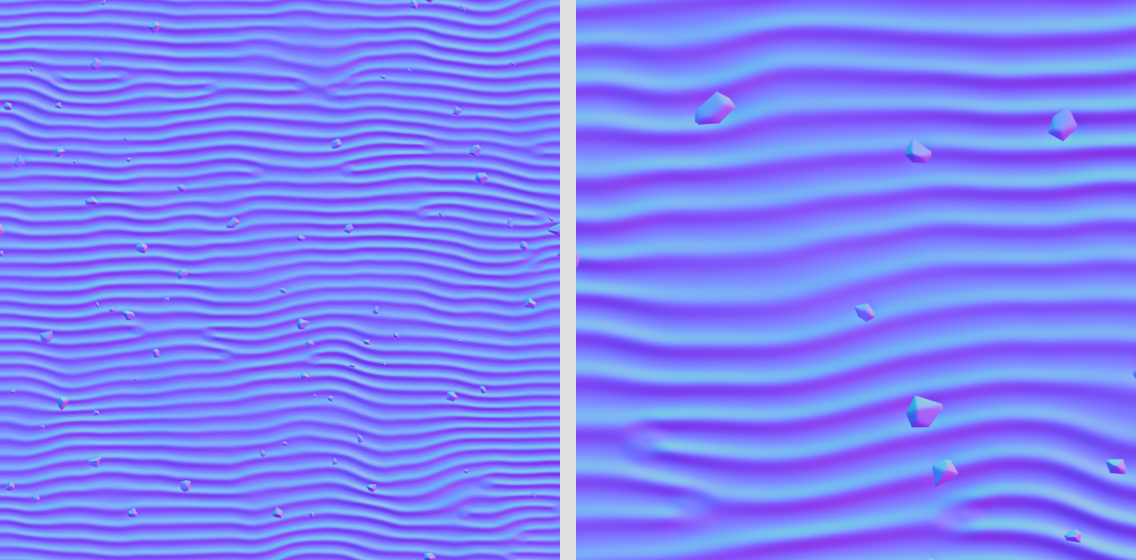
Left, the full canvas; right, a detail of the centre.
This texture map is drawn by a Shadertoy shader. Its source:

```glsl
const float TAU = 6.28318;

float hash(vec2 p) {
    return fract(sin(dot(p, vec2(127.1, 311.7))) * 43758.5453);
}

float noise(vec2 p) {
    vec2 i = floor(p), f = fract(p);
    f = f * f * f * (f * (f * 6.0 - 15.0) + 10.0);
    return mix(mix(hash(i), hash(i + vec2(1, 0)), f.x),
               mix(hash(i + vec2(0, 1)), hash(i + vec2(1, 1)), f.x), f.y);
}

// Height of wind-blown ripples, crests running along x
float rippleHeight(vec2 p) {
    float warp = 1.1 * noise(p * vec2(3.0, 2.5) + 7.0)
               + 1.1 * noise(p * vec2(7.0, 6.0) + 31.0)
               + 0.4 * noise(p * vec2(15.0, 13.0) + 59.0);
    float phase = TAU * (41.0 * p.y + warp);
    float strength = 0.75 + 0.5 * noise(p * vec2(6.0, 12.0) + 83.0);

    // Pairs of forks, where a ripple starts and ends
    for (int i = 0; i < 14; i++) {
        float id = float(i);
        vec2 start = p - vec2(hash(vec2(id, 1.3)), hash(vec2(id, 2.7)));
        float span = mix(0.08, 0.28, hash(vec2(id, 3.1)));
        vec2 end = start - vec2(span, 0.03 * (hash(vec2(id, 4.9)) - 0.5));
        float turn = atan(start.x * end.y - start.y * end.x, dot(start, end));
        phase += i % 2 == 0 ? turn : -turn;
        strength *= smoothstep(0.0, 0.018, min(length(start), length(end)));
    }

    // The second harmonic sharpens the crests
    float ripple = sin(phase) - 0.12 * cos(2.0 * phase);
    return 0.0018 * strength * ripple + 0.004 * noise(p * 9.0 + 17.0);
}

// Tilt of a faceted stone in xy, signed inner distance in z
vec3 pebble(vec2 d, float id) {
    float inside = 9.0, total = 0.0;
    vec2 tilt = vec2(0);
    for (int k = 0; k < 7; k++) {
        vec2 seed = vec2(id, float(k) + 10.0);
        float angle = (float(k) + hash(seed)) * TAU / 7.0;
        vec2 dir = vec2(cos(angle), sin(angle));
        float edge = mix(0.6, 1.25, hash(seed + 20.5)) - dot(d, dir);
        float slope = mix(0.35, 1.15, hash(seed + 41.7));
        float weight = exp(-14.0 * slope * edge);
        tilt += weight * slope * dir;
        total += weight;
        inside = min(inside, edge);
    }
    return vec3(tilt / total, inside);
}

void mainImage(out vec4 fragColor, in vec2 fragCoord) {
    vec2 uv = fragCoord / iResolution.y;
    float pixel = 1.0 / iResolution.y;

    // Ripple slope by central differences
    vec2 e = vec2(0.0007, 0.0);
    vec2 tilt = -vec2(rippleHeight(uv + e.xy) - rippleHeight(uv - e.xy),
                      rippleHeight(uv + e.yx) - rippleHeight(uv - e.yx)) / (2.0 * e.x);
    tilt.x -= 0.015;

    // Scattered pebbles, each in a shallow hollow
    for (int i = 0; i < 74; i++) {
        float id = float(i) + 0.37;
        vec2 center = vec2(hash(vec2(id, 5.1)), hash(vec2(id, 6.3)));
        float radius = mix(0.003, 0.0115, hash(vec2(id, 7.9)));
        vec2 d = (fract(uv - center + 0.5) - 0.5) / radius;
        if (dot(d, d) > 9.0) continue;
        vec3 stone = pebble(d, id);
        tilt -= 0.25 * d * exp(-0.9 * dot(d, d));
        tilt = mix(tilt, stone.xy, smoothstep(-pixel, pixel, stone.z * radius));
    }

    // Pack the unit normal into colour
    vec3 normal = normalize(vec3(tilt, 1.0));
    fragColor = vec4(0.5 + 0.5 * normal, 1.0);
}
```
